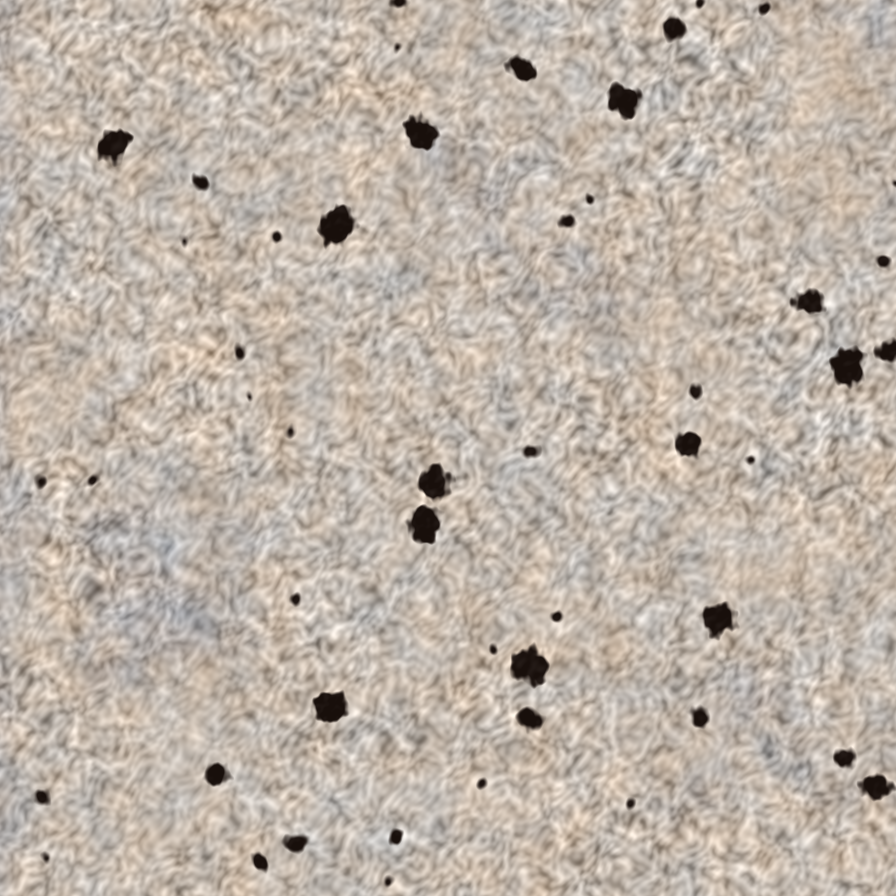
Give the GLSL for this texture, as a Shadertoy shader.

```glsl
// Weathered beige stone with fine mottled grain, grey stains and scattered black lichen spots.

const vec3 STONE = vec3(0.765, 0.722, 0.678);
const vec3 STAIN = vec3(0.665, 0.650, 0.650);
const vec3 SPOT = vec3(0.095, 0.060, 0.045);
const vec3 WARM_TINT = vec3(0.045, 0.0, -0.045);

const float FINE_SCALE = 98.0;      // grain cells across the canvas
const float MEDIUM_SCALE = 52.0;
const float FINE_CONTRAST = 0.23;
const float MEDIUM_CONTRAST = 0.18;
const float BROAD_CONTRAST = 0.07;
const float PIT_DEPTH = 0.35;       // extra darkening of the deepest grain
const float GRAIN_ANGLE = 0.95;
const float GRAIN_STRETCH = 1.35;

const int SPOT_COUNT = 50;
const float SPOT_MIN = 0.0045;
const float SPOT_MAX = 0.0215;
const float SPOT_BLUR = 0.0036;
const float SPOT_RAGGED = 0.008;
const float HALO_LIGHT = 0.045;

uint scramble(uint n) {
    n = (n ^ 61u) ^ (n >> 16);
    n *= 9u;
    n ^= n >> 4;
    n *= 668265261u;
    return n ^ (n >> 15);
}

vec2 hash2(ivec2 cell) {
    uint n = scramble(uint(cell.x) + scramble(uint(cell.y) + 77u));
    return vec2(n & 65535u, n >> 16) / 65535.0;
}

float cornerSlope(ivec2 cell, vec2 offset) {
    float angle = 6.2832 * hash2(cell).x;
    return dot(vec2(cos(angle), sin(angle)), offset);
}

// Gradient noise, roughly -0.7 to 0.7
float noise(vec2 p) {
    vec2 base = floor(p);
    vec2 f = p - base;
    ivec2 c = ivec2(base);
    vec2 u = f * f * f * (f * (f * 6.0 - 15.0) + 10.0);
    float low = mix(cornerSlope(c, f),
                    cornerSlope(c + ivec2(1, 0), f - vec2(1, 0)), u.x);
    float high = mix(cornerSlope(c + ivec2(0, 1), f - vec2(0, 1)),
                     cornerSlope(c + ivec2(1, 1), f - vec2(1, 1)), u.x);
    return mix(low, high, u.y);
}

mat2 rotation(float a) {
    return mat2(cos(a), -sin(a), sin(a), cos(a));
}

// Short crooked flecks that lean along GRAIN_ANGLE
float grain(vec2 p) {
    vec2 bend = 0.008 * vec2(noise(p * 27.0 + 5.0), noise(p * 27.0 + 41.0));
    vec2 q = rotation(GRAIN_ANGLE) * (p + bend);
    q.y *= GRAIN_STRETCH;
    float patchiness = 1.0 + 0.6 * noise(p * 7.0 + 63.0);
    float fine = FINE_CONTRAST * noise(q * FINE_SCALE);
    float medium = MEDIUM_CONTRAST * noise((p + bend) * MEDIUM_SCALE + 19.0);
    float g = (fine + medium) * patchiness + BROAD_CONTRAST * noise(p * 14.0 + 8.0);
    return g + PIT_DEPTH * min(g + 0.06, 0.0);
}

float stainMask(vec2 p) {
    float cloud = noise(p * 2.7 + vec2(13.0, 31.0)) + 0.3 * noise(p * 11.0 + 3.0)
                + 0.22 * noise(p * 34.0 + 90.0);
    float edge = 0.5 * smoothstep(0.05, 0.0, p.x + 0.06 * noise(p * 9.0));
    return max(0.8 * smoothstep(0.14, 0.6, cloud), edge);
}

// Signed distance to the nearest ragged spot
float spotDistance(vec2 p) {
    float ragged = noise(p * 62.0 + 120.0) + 0.5 * noise(p * vec2(150.0, 95.0));
    float nearest = 1.0;
    for (int i = 0; i < SPOT_COUNT; i++) {
        vec2 center = hash2(ivec2(i, 401));
        vec2 shape = hash2(ivec2(i, 733));
        float radius = mix(SPOT_MIN, SPOT_MAX, pow(shape.x, 2.0));
        vec2 d = rotation(6.2832 * shape.y) * (p - center);
        d.x *= 1.0 + 0.35 * fract(shape.y * 17.0);
        float roughness = SPOT_RAGGED * (0.35 + radius / SPOT_MAX);
        nearest = min(nearest, length(d) - radius + roughness * ragged);
    }
    return nearest;
}

void mainImage(out vec4 fragColor, in vec2 fragCoord) {
    vec2 p = fragCoord / min(iResolution.x, iResolution.y);

    // Stone, tints and stains
    vec3 color = mix(STONE, STAIN, stainMask(p));
    color += WARM_TINT * (noise(p * 24.0 + 71.0) + 0.6 * noise(p * 6.0 + 15.0));
    float g = grain(p);
    color += g;

    // Spots with a faint pale rim
    float d = spotDistance(p);
    color += HALO_LIGHT * smoothstep(0.014, 0.003, d);
    vec3 spotColor = SPOT + 0.25 * max(g, 0.0);
    color = mix(color, spotColor, smoothstep(SPOT_BLUR, -SPOT_BLUR, d));

    fragColor = vec4(clamp(color, 0.0, 1.0), 1.0);
}
```
